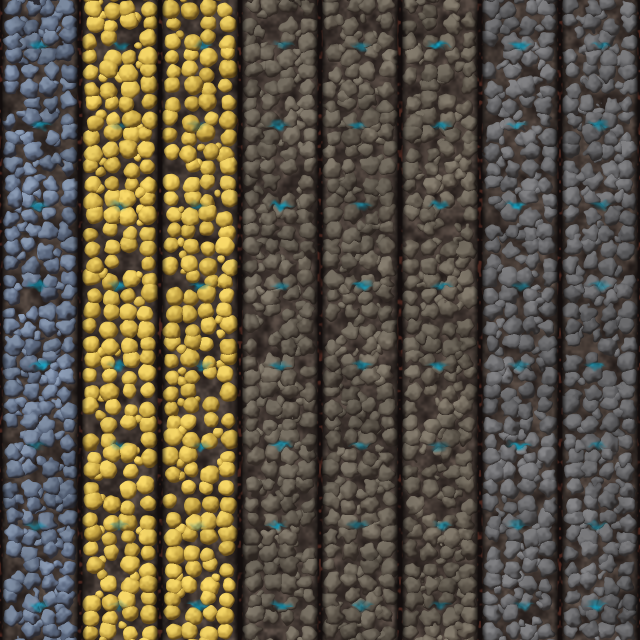
Give the GLSL for this texture, as a WebGL 2 fragment shader.

```glsl
#version 300 es
precision highp float;
// Eight upright strips of packed nuggets (blue, gold, brown and grey) split by dark grooves,
// with a small cyan glint in each of the 8 by 8 cells. Each nugget is a lit dome on a
// jittered lane grid; the tallest dome at a point wins.
uniform vec2 u_resolution;
out vec4 fragColor;

vec3 hash3(vec2 p) {
    vec3 q = fract(p.xyx * vec3(0.1031, 0.1030, 0.0973));
    q += dot(q, q.yxz + 33.33);
    return fract((q.xxy + q.yzz) * q.zyx);
}

float noise(vec2 p) {
    vec2 i = floor(p), f = fract(p);
    f = f * f * (3.0 - 2.0 * f);
    float low = mix(hash3(i).x, hash3(i + vec2(1, 0)).x, f.x);
    float high = mix(hash3(i + vec2(0, 1)).x, hash3(i + vec2(1, 1)).x, f.x);
    return mix(low, high, f.y);
}

// Tallest dome at p: xyz is its normal, w a random tint; z is 0 on bare ground.
vec4 nuggets(vec2 p, float column, float gold) {
    vec4 best = vec4(0.0);
    float top = -1.0;
    for (int lane = 0; lane < 7; lane++) {
        bool small = lane > 3;
        float laneX = small ? 0.27 + 0.23 * float(lane - 4) : 0.155 + 0.23 * float(lane);
        for (int j = -1; j <= 1; j++) {
            float row = floor(p.y * 5.0) + float(j);
            vec2 id = vec2(column * 7.0 + float(lane), row + 11.0);
            vec3 r = hash3(id), s = hash3(id + 71.7);
            // Some nuggets are missing, mostly along the middle of a gold strip
            float keep = small ? 0.6 - 0.2 * gold : 0.95;
            if (lane == 5) keep -= 0.3 * gold;
            if (s.x > keep) continue;
            vec2 centre = vec2(laneX + (r.x - 0.5) * 0.08,
                               (row + (small ? 1.0 : 0.5) + (r.y - 0.5) * 0.5) / 5.0);
            float radius = small ? 0.045 + 0.03 * r.z : 0.092 + 0.033 * r.z;
            vec2 d = (p - centre) / radius;
            float z = sqrt(max(1.0 - dot(d, d), 0.0));
            float height = radius * z + 0.05 * s.y;
            if (z > 0.0 && height > top) {
                top = height;
                best = vec4(d, z, s.z);
            }
        }
    }
    return best;
}

vec3 strips(vec2 uv) {
    vec2 p = uv * 8.0;
    float column = floor(p.x);
    vec2 q = vec2(fract(p.x), p.y);
    float gold = step(0.5, column) * step(column, 2.5);

    // Shadow, body and highlight colours of each kind
    vec3 dark = vec3(0.17, 0.17, 0.20), body = vec3(0.35, 0.40, 0.49), lit = vec3(0.50, 0.56, 0.65);
    if (column > 5.5) {
        dark = vec3(0.19, 0.18, 0.18); body = vec3(0.36, 0.36, 0.37); lit = vec3(0.47, 0.47, 0.48);
    } else if (column > 2.5) {
        dark = vec3(0.19, 0.16, 0.14); body = vec3(0.35, 0.32, 0.28); lit = vec3(0.47, 0.44, 0.39);
    } else if (gold > 0.5) {
        dark = vec3(0.40, 0.30, 0.10); body = vec3(0.77, 0.64, 0.26); lit = vec3(0.95, 0.83, 0.40);
    }

    // Stone is lumpier than gold
    vec2 warp = vec2(noise(p * 14.0), noise(p * 14.0 + 40.0)) - 0.5;
    vec4 dome = nuggets(q + warp * mix(0.07, 0.025, gold), column, gold);
    float grain = noise(p * 25.0);
    vec3 ground = mix(vec3(0.15, 0.12, 0.11), vec3(0.36, 0.31, 0.28), noise(p * 9.0 + 17.0));
    vec3 colour = ground * (0.8 + 0.3 * grain);

    // Dome lighting from the upper left
    float light = dot(dome.xyz, normalize(vec3(-0.3, 0.5, 0.85)));
    float tone = light + (dome.w - 0.5) * 0.25 + (grain - 0.5) * 0.25;
    vec3 face = mix(dark, body, smoothstep(0.0, 0.55, tone));
    face = mix(face, lit, smoothstep(0.55, 1.0, tone));
    face *= 1.0 + (noise(p * 3.0 + 5.0) - 0.5) * mix(0.28, 0.08, gold);
    colour = mix(colour, face, smoothstep(0.0, 0.35, dome.z));

    // Cyan glint, partly hidden under gold
    vec2 cell = vec2(column, floor(p.y));
    vec3 g = hash3(cell + 203.0);
    vec2 away = q - vec2(0.49 + (g.x - 0.5) * 0.1, cell.y + 0.427) + warp * 0.06;
    away.x *= 0.65 + 0.4 * step(0.0, -away.y);
    float glint = smoothstep(0.11, 0.02, length(away * vec2(1.0, 1.5)));
    glint *= (0.5 + 0.5 * g.y) * (1.0 - 0.55 * gold * step(0.01, dome.z));
    colour = mix(colour, vec3(0.08, 0.55, 0.66) * (0.75 + 0.4 * grain), glint);

    // Dark groove between strips with flecks of rust
    float side = min(q.x, 1.0 - q.x);
    colour *= mix(0.45, 1.0, smoothstep(0.02, 0.10, side));
    vec3 groove = mix(vec3(0.07, 0.05, 0.05), vec3(0.30, 0.15, 0.12),
                      smoothstep(0.6, 0.95, noise(p * vec2(30.0, 18.0))));
    return mix(groove, colour, smoothstep(0.016, 0.042, side));
}

void main() {
    // Four samples smooth the edges
    vec3 sum = vec3(0.0);
    for (int i = 0; i < 4; i++) {
        vec2 offset = vec2(i % 2, i / 2) * 0.5 - 0.25;
        sum += strips((gl_FragCoord.xy + offset) / u_resolution);
    }
    fragColor = vec4(sum / 4.0, 1.0);
}
```
